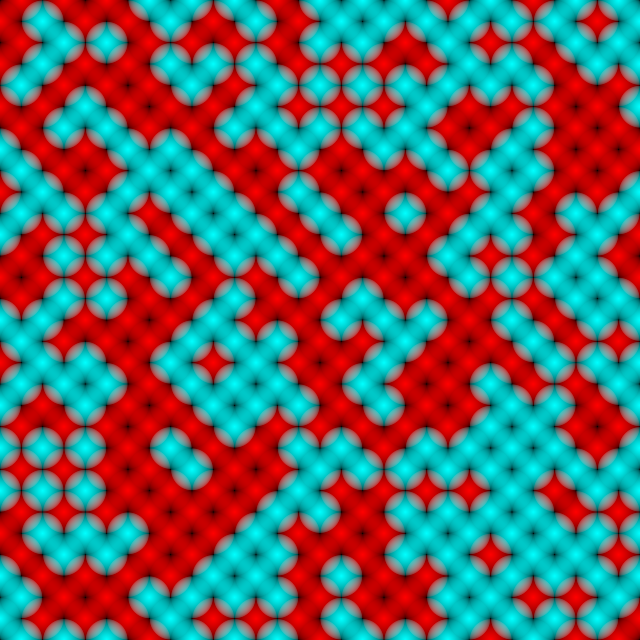
This pattern is drawn by a WebGL 1 fragment shader. Its source:

```glsl
precision highp float;

uniform vec2 u_resolution;

const float CELLS = 30.0;
const float CYAN_SHARE = 0.5;
const float GAMMA = 2.2;
const vec3 RED = vec3(1.0, 0.0, 0.0);
const vec3 CYAN = vec3(0.0, 1.0, 1.0);

float hash(vec2 p) {
    return fract(sin(dot(p, vec2(127.1, 311.7))) * 43758.5453);
}

// Each lattice node is randomly red or cyan.
vec3 nodeColor(vec2 node) {
    return mix(RED, CYAN, step(hash(node), CYAN_SHARE));
}

// Linear light cone of radius one cell, with its rim eased over one pixel.
vec3 glow(vec2 p, vec2 node, float pixel) {
    float height = max(1.0 - distance(p, node), 0.0);
    return nodeColor(node) * height * smoothstep(0.0, pixel, height);
}

void main() {
    float side = min(u_resolution.x, u_resolution.y);
    vec2 p = gl_FragCoord.xy / side * CELLS;
    float pixel = CELLS / side;

    // Nodes sit on the odd squares of a checkerboard of lattice points,
    // so every cell has two of them, on opposite corners.
    vec2 cell = floor(p);
    float parity = mod(cell.x + cell.y, 2.0);
    vec2 lowerNode = cell + vec2(1.0 - parity, 0.0);
    vec2 upperNode = cell + vec2(parity, 1.0);

    // Overlapping lights add up before gamma encoding.
    vec3 light = glow(p, lowerNode, pixel) + glow(p, upperNode, pixel);
    gl_FragColor = vec4(pow(light, vec3(1.0 / GAMMA)), 1.0);
}
```
